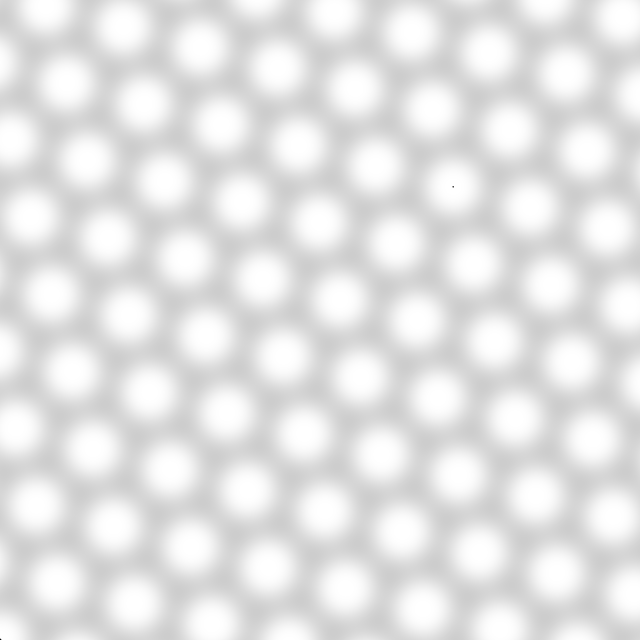
Reproduce this pattern procedurally as a WebGL 2 fragment shader.

```glsl
#version 300 es
precision highp float;
// Soft white spots on a tilted triangular lattice over pale grey, with two pinpoint specks.

uniform vec2 u_resolution;
out vec4 outColor;

const float PI = 3.14159265;
const float SPACING = 0.125;          // distance between neighbouring spots
const float TILT = PI / 4.0;          // direction of one lattice row
const vec2 ORIGIN = vec2(0.001);      // centre of the first spot
const vec3 SHADE = vec3(0.803);       // darkest grey between spots
const vec3 SPOT = vec3(1.0);          // spot centre
const vec3 SPECK = vec3(0.0);
const float SPECK_RADIUS = 0.001;
const float SPECK_STEP = 8.0;         // spots between specks along the tilted row
const int SPECK_COUNT = 2;

vec2 direction(float angle) {
    return vec2(cos(angle), sin(angle));
}

// Three plane waves 60 degrees apart, scaled to 0..1 with peaks on the lattice.
float hexWaves(vec2 p) {
    float frequency = 4.0 * PI / (sqrt(3.0) * SPACING);
    float sum = 0.0;
    for (int i = 0; i < 3; i++) {
        float angle = TILT + PI / 6.0 + float(i) * PI / 3.0;
        sum += cos(frequency * dot(p, direction(angle)));
    }
    return clamp((sum + 1.5) / 4.5, 0.0, 1.0);
}

// Antialiased coverage of the specks spaced along the tilted row.
float specks(vec2 p, float pixel) {
    float coverage = 0.0;
    for (int i = 0; i < SPECK_COUNT; i++) {
        vec2 center = direction(TILT) * SPACING * SPECK_STEP * float(i);
        float d = length(p - center) - SPECK_RADIUS;
        coverage = max(coverage, clamp(0.5 - d / pixel, 0.0, 1.0));
    }
    return coverage;
}

void main() {
    float pixel = 1.0 / min(u_resolution.x, u_resolution.y);
    vec2 p = gl_FragCoord.xy * pixel - ORIGIN;

    // Sine easing broadens the white tops.
    float glow = sin(0.5 * PI * hexWaves(p));
    vec3 color = mix(SHADE, SPOT, glow);
    color = mix(color, SPECK, specks(p, pixel));

    outColor = vec4(color, 1.0);
}
```
